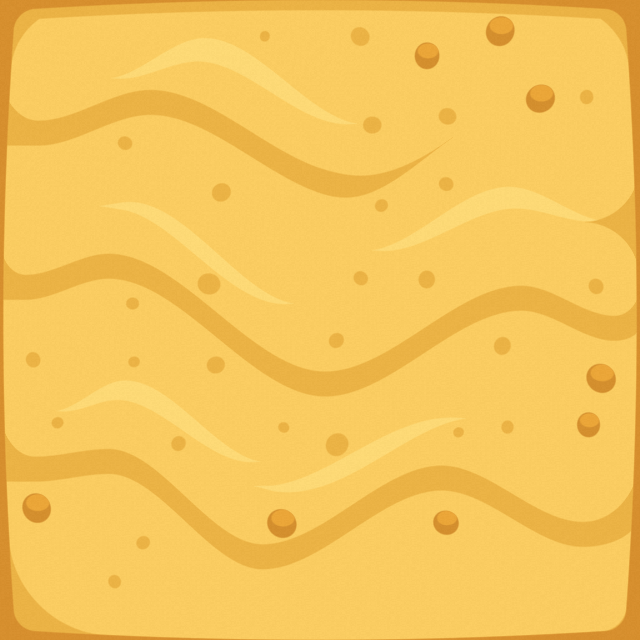
This texture is drawn by a Shadertoy shader. Its source:

```glsl
vec3 hash3(vec2 id) {
    vec3 q = vec3(dot(id, vec2(127.1, 311.7)), dot(id, vec2(269.5, 183.3)), dot(id, vec2(419.2, 371.9)));
    return fract(sin(q) * 43758.54);
}

float fill(float dist) {
    float edge = 1.0 / iResolution.y;
    return 1.0 - smoothstep(-edge, edge, dist);
}

// Smooth path through three turning points
float path(float x, vec2 a, vec2 b, vec2 c) {
    return a.y + (b.y - a.y) * smoothstep(a.x, b.x, x) + (c.y - b.y) * smoothstep(b.x, c.x, x);
}

// Quarter-round rise, from 0 at t = 0 to 1 at t = 1
float fillet(float t) {
    t = clamp(t, 0.0, 1.0);
    return 1.0 - sqrt(1.0 - t * t);
}

// Wavy ribbon that flares upward into both sides and may end in a tip
float ribbon(vec2 p, vec2 a, vec2 b, vec2 c, vec2 d, vec2 e, float tip) {
    float y = path(p.x, a, b, c) + path(p.x, c, d, e) - c.y;
    float halfWidth = 0.0195 * (1.0 - smoothstep(tip - 0.2, tip, p.x));
    float leftRise = 1.4 * a.x * fillet((a.x - p.x) / a.x);
    float rightRise = 1.2 * (1.0 - e.x) * fillet((p.x - e.x) / (1.0 - e.x));
    float top = y - halfWidth - leftRise - rightRise;
    float bottom = y + halfWidth - 0.5 * rightRise;
    return max(max(top - p.y, p.y - bottom), p.x - tip);
}

float crescent(vec2 p, vec2 a, vec2 b, vec2 c, float halfWidth) {
    float t = clamp((p.x - a.x) / (c.x - a.x), 0.0, 1.0);
    float dist = abs(p.y - path(p.x, a, b, c)) - halfWidth * sin(3.1416 * t);
    return max(dist, max(a.x - p.x, p.x - c.x));
}

float shadows(vec2 p) {
    float d = ribbon(p, vec2(0.06, 0.208), vec2(0.235, 0.16), vec2(0.55, 0.291),
                     vec2(0.85, 0.149), vec2(0.99, 0.149), 0.707);
    d = min(d, ribbon(p, vec2(0.04, 0.449), vec2(0.17, 0.416), vec2(0.508, 0.6),
                      vec2(0.815, 0.466), vec2(0.96, 0.513), 2.0));
    d = min(d, ribbon(p, vec2(0.055, 0.733), vec2(0.17, 0.721), vec2(0.41, 0.87),
                      vec2(0.69, 0.747), vec2(0.911, 0.835), 2.0));
    float wedge = abs(p.y - 0.347) - 0.085 * fillet((p.x - 0.91) / 0.088);
    return min(d, max(wedge, 0.915 - p.x));
}

float highlights(vec2 p) {
    float d = crescent(p, vec2(0.175, 0.122), vec2(0.315, 0.078), vec2(0.557, 0.193), 0.02);
    d = min(d, crescent(p, vec2(0.156, 0.322), vec2(0.19, 0.322), vec2(0.458, 0.474), 0.016));
    d = min(d, crescent(p, vec2(0.582, 0.391), vec2(0.8, 0.309), vec2(0.94, 0.345), 0.018));
    d = min(d, crescent(p, vec2(0.089, 0.642), vec2(0.19, 0.61), vec2(0.406, 0.721), 0.018));
    return min(d, crescent(p, vec2(0.398, 0.76), vec2(0.43, 0.763), vec2(0.727, 0.654), 0.016));
}

// Rounded square with softly bulging sides
float pillow(vec2 p, float radius) {
    vec2 q = abs(p - 0.5);
    vec2 extent = vec2(0.495, 0.5) - vec2(0.08, 0.07) * q.yx * q.yx;
    vec2 k = q - extent + radius;
    return length(max(k, 0.0)) + min(max(k.x, k.y), 0.0) - radius;
}

// Flat dots and capped pebbles, one candidate per cell
vec3 addSpots(vec3 col, vec2 p) {
    vec2 cell = floor(p * 8.0);
    for (int j = -1; j <= 1; j++)
    for (int i = -1; i <= 1; i++) {
        vec2 id = cell + vec2(i, j);
        vec3 h = hash3(id);
        vec2 center = (id + 0.2 + 0.6 * h.xy) / 8.0;
        bool pebble = h.z > 0.64;
        float size = fract(h.z * 7.3);
        float radius = pebble ? mix(0.017, 0.023, size) : mix(0.008, 0.018, size);
        float room = min(shadows(center), highlights(center));
        if (room < radius + 0.005 || pillow(center, 0.1) > -0.04) continue;

        vec2 q = (p - center) / radius;
        float wobble = 0.04 * sin(2.0 * atan(q.y, q.x) + 6.3 * h.x);
        float body = (length(q) - 1.0 + wobble) * radius;
        float cap = (length((q - vec2(0.08, -0.38)) / vec2(0.8, 0.58)) - 1.0) * radius * 0.65;
        col = mix(col, pebble ? vec3(0.83, 0.56, 0.18) : vec3(0.92, 0.70, 0.27), fill(body));
        if (pebble) col = mix(col, vec3(0.92, 0.65, 0.22), fill(max(body, cap)));
    }
    return col;
}

void mainImage(out vec4 fragColor, in vec2 fragCoord) {
    // Canvas units, y running downward
    vec2 p = fragCoord / iResolution.xy;
    p.y = 1.0 - p.y;

    vec3 ochre = vec3(0.92, 0.70, 0.27);
    vec3 col = vec3(0.98, 0.80, 0.38);
    col = mix(col, vec3(0.99, 0.85, 0.46), fill(highlights(p)));
    col = mix(col, ochre, fill(shadows(p)));
    col = addSpots(col, p);

    // Ochre corners, then the darker outer frame
    float corner = p.x < 0.5 ? mix(0.09, 0.14, step(0.5, p.y)) : mix(0.09, 0.035, step(0.5, p.y));
    float inner = max(pillow(p, corner), 0.016 + 0.07 * (p.x - 0.5) * (p.x - 0.5) - p.y);
    col = mix(ochre, col, fill(inner));
    col = mix(vec3(0.84, 0.56, 0.18), col, fill(pillow(p, 0.03)));

    // Fine paper grain
    col += 0.016 * (hash3(floor(p * 512.0)).x - 0.5);
    fragColor = vec4(col, 1.0);
}
```
